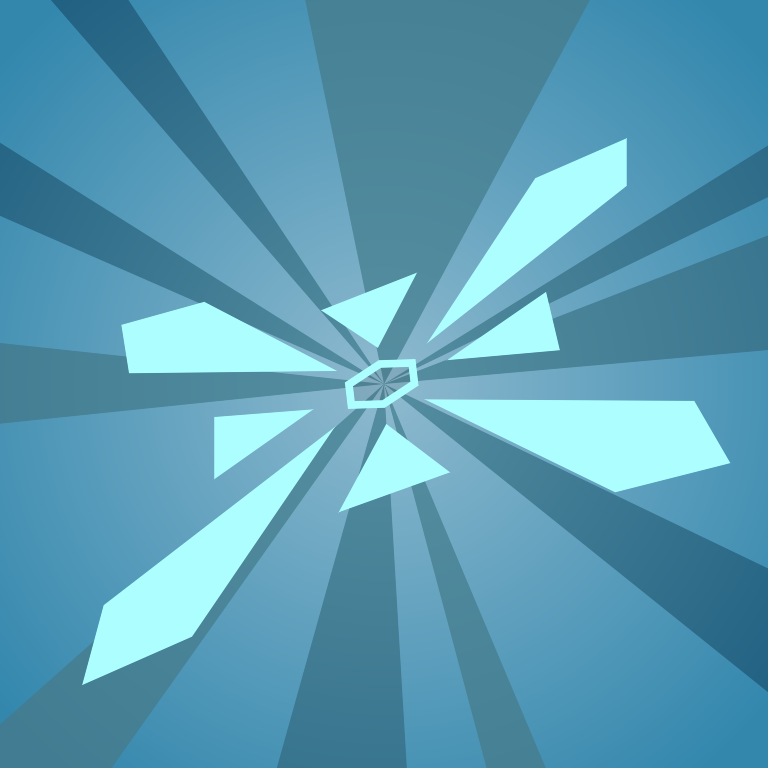
This background is drawn by a Shadertoy shader. Its source:

```glsl
// A blue sunburst: dark wedges fan out from the centre over a radial glow,
// with pale cyan shards flying outward around a small skewed hexagon ring.
// Lengths are in percent of the canvas, measured from its centre.

// Signed distance to the line a-b, positive on its left side
float edge(vec2 p, vec2 a, vec2 b) {
    vec2 e = normalize(b - a);
    return dot(p - a, vec2(-e.y, e.x));
}

// Convex shapes with clockwise corners, negative inside
float triangle(vec2 p, vec2 a, vec2 b, vec2 c) {
    return max(edge(p, a, b), max(edge(p, b, c), edge(p, c, a)));
}

float blade(vec2 p, vec2 a, vec2 b, vec2 c, vec2 d) {
    return max(max(edge(p, a, b), edge(p, b, c)),
               max(edge(p, c, d), edge(p, d, a)));
}

// Hexagon symmetric about its centre, given half of its corners
float hexagon(vec2 p, vec2 a, vec2 b, vec2 c) {
    float upper = max(edge(p, a, b), max(edge(p, b, c), edge(p, c, -a)));
    float lower = max(edge(-p, a, b), max(edge(-p, b, c), edge(-p, c, -a)));
    return max(upper, lower);
}

float cover(float d, float pixel) {
    return 1.0 - smoothstep(-0.6 * pixel, 0.6 * pixel, d);
}

void mainImage(out vec4 fragColor, in vec2 fragCoord) {
    float pixel = 100.0 / min(iResolution.x, iResolution.y);
    vec2 p = (fragCoord - 0.5 * iResolution.xy) * pixel;
    float radius = length(p);
    float angle = degrees(atan(p.y, p.x + 1e-5));

    // Radial glow
    float fade = clamp(radius / 65.0, 0.0, 1.0);
    vec3 color = mix(vec3(0.56, 0.73, 0.81), vec3(0.20, 0.53, 0.68), fade);

    // Dark wedges: middle angle, half width in degrees, depth of outer tint
    vec3 wedges[10] = vec3[10](
        vec3(13.1, 8.05, 0.5), vec3(28.9, 2.95, 0.8),
        vec3(81.7, 19.9, 0.1), vec3(127.3, 3.65, 1.0),
        vec3(152.1, 4.25, 1.0), vec3(179.9, 6.0, 0.2),
        vec3(228.1, 6.55, 0.1), vec3(263.9, 9.5, 0.6),
        vec3(288.9, 3.95, 0.1), vec3(327.8, 6.55, 1.0));
    for (int i = 0; i < 10; i++) {
        vec3 w = wedges[i];
        float away = abs(mod(angle - w.x + 180.0, 360.0) - 180.0);
        float d = radius * radians(away - w.y);
        vec3 outer = mix(vec3(0.27, 0.50, 0.58), vec3(0.13, 0.38, 0.51), w.z);
        vec3 shade = mix(vec3(0.34, 0.56, 0.63), outer, fade);
        color = mix(color, shade, cover(d, pixel));
    }

    // Long blades
    float d = blade(p, vec2(5.6, 5.3), vec2(19.7, 26.8), vec2(31.6, 32.0), vec2(31.6, 25.8));
    d = min(d, blade(p, vec2(5.3, -2.0), vec2(40.4, -2.2), vec2(45.1, -10.3), vec2(30.1, -14.1)));
    d = min(d, blade(p, vec2(-6.4, -5.6), vec2(-25.0, -32.9), vec2(-39.3, -39.2), vec2(-36.5, -28.8)));
    d = min(d, blade(p, vec2(-6.1, 1.7), vec2(-33.2, 1.4), vec2(-34.2, 7.7), vec2(-23.4, 10.7)));

    // Short triangles
    d = min(d, triangle(p, vec2(8.2, 3.1), vec2(21.1, 12.0), vec2(22.9, 4.4)));
    d = min(d, triangle(p, vec2(0.3, -5.2), vec2(8.6, -11.5), vec2(-5.9, -16.7)));
    d = min(d, triangle(p, vec2(-9.2, -3.3), vec2(-22.1, -12.4), vec2(-22.1, -4.3)));
    d = min(d, triangle(p, vec2(-0.8, 4.7), vec2(-8.2, 9.6), vec2(4.3, 14.5)));

    // Hexagon ring with a slightly shaded inside
    float hex = hexagon(p + vec2(0.3, 0.0), vec2(-4.8, 0.2), vec2(-0.4, 3.1), vec2(4.4, 3.25));
    color *= 1.0 - 0.08 * cover(hex, pixel);
    d = min(d, abs(hex + 0.5) - 0.5);

    color = mix(color, vec3(0.68, 1.0, 1.0), cover(d, pixel));
    fragColor = vec4(color, 1.0);
}
```
